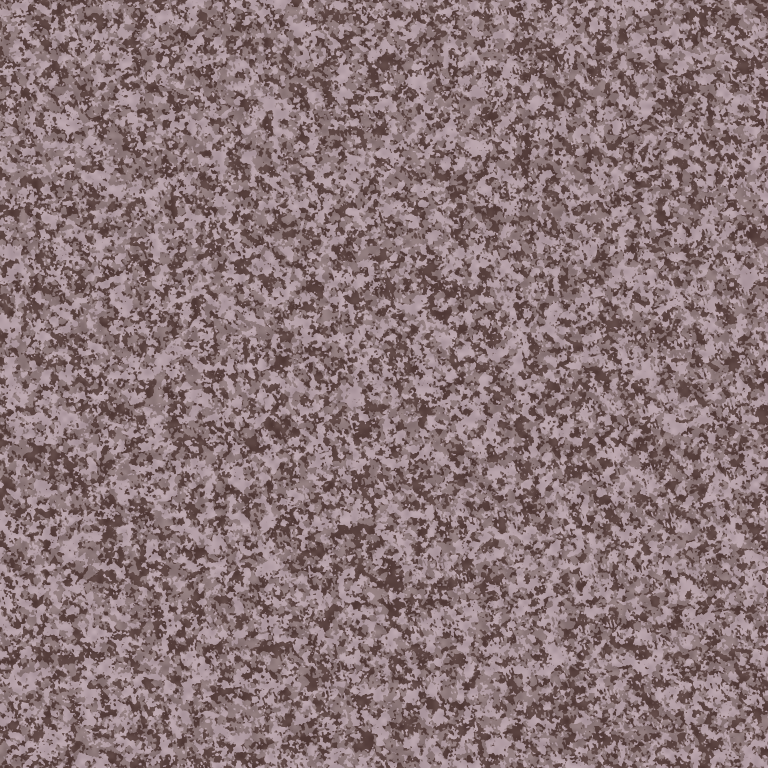
A WebGL 2 fragment shader for this texture:

```glsl
#version 300 es
precision highp float;

uniform vec2 u_resolution;
out vec4 fragColor;

float hash(vec2 p) {
    return fract(sin(dot(p, vec2(127.1, 311.7))) * 43758.5453);
}

float valueNoise(vec2 p) {
    vec2 cell = floor(p);
    vec2 f = fract(p);
    f = f * f * (3.0 - 2.0 * f);
    return mix(mix(hash(cell), hash(cell + vec2(1, 0)), f.x),
               mix(hash(cell + vec2(0, 1)), hash(cell + vec2(1, 1)), f.x), f.y);
}

// Clumps with ragged outlines: each octave is turned to hide the lattice
float raggedNoise(vec2 p) {
    mat2 turn = mat2(0.8, 0.6, -0.6, 0.8);
    float sum = 0.0;
    float amplitude = 0.4;
    for (int octave = 0; octave < 3; octave++) {
        sum += amplitude * valueNoise(p);
        p = turn * p * 2.05 + 17.3;
        amplitude *= 0.82;
    }
    return sum / 0.997;
}

vec3 granite(vec2 uv) {
    float pale = raggedNoise(uv * 104.0 + 3.7);
    float middle = raggedNoise(uv * 96.0 + 91.2);

    // Dark ground, grey-mauve flakes, then pale flakes on top
    vec3 color = vec3(0.35, 0.26, 0.25);
    color = mix(color, vec3(0.55, 0.47, 0.475), smoothstep(0.47, 0.52, middle));
    color = mix(color, vec3(0.7, 0.62, 0.65), smoothstep(0.505, 0.56, pale));

    // Slight tone change from flake to flake
    return color + 0.1 * (valueNoise(uv * 130.0 + 41.0) - 0.5);
}

void main() {
    // Four samples per pixel smooth the flake edges
    vec3 color = vec3(0.0);
    for (int i = 0; i < 4; i++) {
        vec2 offset = vec2(i % 2, i / 2) * 0.5 - 0.25;
        color += granite((gl_FragCoord.xy + offset) / u_resolution.y);
    }
    fragColor = vec4(color / 4.0, 1.0);
}
```
